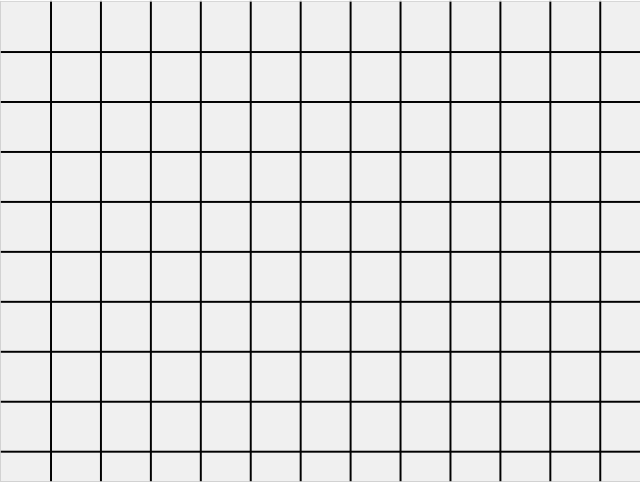
A Shadertoy shader for this pattern:

```glsl
// Lengths are fractions of the canvas width
#define PERIOD vec2(0.07802, 0.07806)
#define FIRST_LINE vec2(0.0797, 0.0813)
#define LINE_WIDTH 0.00308
#define FRAME_WIDTH 0.0013
#define FRAME_TOP 0.0020
#define PAPER vec3(0.943)
#define INK vec3(0.005)
#define FRAME_GRAY vec3(0.80)

// Share of a pixel covered by a stripe whose centre lies at distance d
float stripe(float d, float width, float pixel) {
    float low = max(d - 0.5 * pixel, -0.5 * width);
    float high = min(d + 0.5 * pixel, 0.5 * width);
    return max(high - low, 0.0) / pixel;
}

// Ruled lines, counted from the first one inside the frame
float ruledGrid(vec2 p, float pixel) {
    vec2 fromFirst = p - FIRST_LINE;
    vec2 index = max(floor(fromFirst / PERIOD + 0.5), 0.0);
    vec2 d = fromFirst - index * PERIOD;
    float across = stripe(d.x, LINE_WIDTH, pixel);
    float down = stripe(d.y, LINE_WIDTH, pixel);
    return 1.0 - (1.0 - across) * (1.0 - down);
}

// Hairline along the left, top and bottom edges
float edgeFrame(vec2 p, float height, float pixel) {
    float left = stripe(p.x - 0.5 * FRAME_WIDTH, FRAME_WIDTH, pixel);
    float top = stripe(p.y - FRAME_TOP, FRAME_WIDTH, pixel);
    float bottom = stripe(height - p.y - 0.5 * FRAME_WIDTH, FRAME_WIDTH, pixel);
    return max(left, max(top, bottom));
}

void mainImage(out vec4 fragColor, in vec2 fragCoord) {
    float pixel = 1.0 / iResolution.x;
    float height = iResolution.y * pixel;

    // Measure from the upper left corner, where the grid is anchored
    vec2 p = vec2(fragCoord.x, iResolution.y - fragCoord.y) * pixel;

    vec3 color = mix(PAPER, INK, ruledGrid(p, pixel));
    color = mix(color, FRAME_GRAY, edgeFrame(p, height, pixel));

    // White margin above the frame
    float marginEnd = FRAME_TOP - 0.5 * FRAME_WIDTH;
    float margin = clamp((marginEnd - p.y) / pixel + 0.5, 0.0, 1.0);
    color = mix(color, vec3(1.0), margin);

    fragColor = vec4(color, 1.0);
}
```
